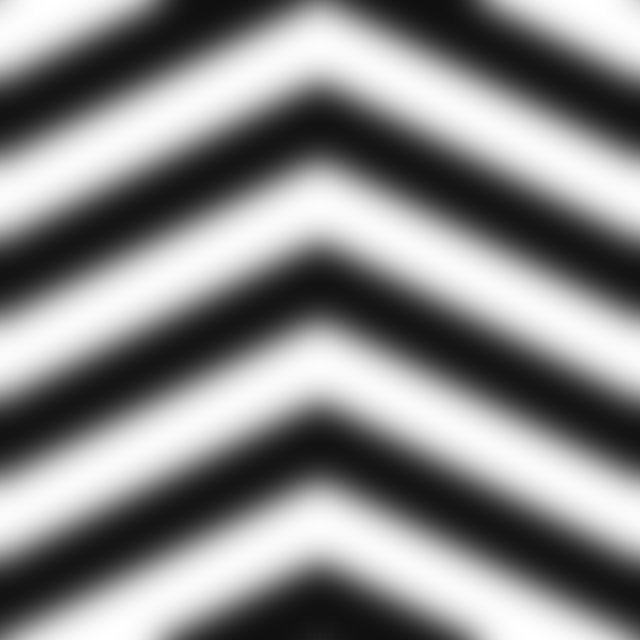
A Shadertoy shader for this pattern:

```glsl
// Soft-focus black and white chevron stripes rising to a central peak.

const float STRIPE_REPEATS = 4.0;   // light and dark pairs down the canvas
const float CHEVRON_REPEATS = 1.0;  // peaks across the canvas
const float CHEVRON_DROP = 0.25;    // fall from peak to valley
const float BLUR_SIGMA = 0.0255;    // softness in canvas units
const float BLUR_REACH = 2.5;       // kernel radius in sigmas
const int BLUR_TAPS = 7;            // samples on each side of the centre
const float EDGE_SOFTNESS = 0.04;   // stripe edge half width, in repeats
const vec3 DARK_COLOR = vec3(0.06);
const vec3 LIGHT_COLOR = vec3(1.0);

// Light coverage of the stripes: 0 is dark, 1 is light.
float chevronStripes(vec2 uv) {
    float fromPeak = 2.0 * abs(fract(uv.x * CHEVRON_REPEATS) - 0.5);
    float depth = 1.0 - uv.y - CHEVRON_DROP * fromPeak;
    float edgeDistance = abs(fract(depth * STRIPE_REPEATS - 0.25) - 0.5) - 0.25;
    return smoothstep(-EDGE_SOFTNESS, EDGE_SOFTNESS, edgeDistance);
}

// Gaussian blur that repeats the border values outside the canvas.
float blurredStripes(vec2 uv) {
    float total = 0.0;
    float weightSum = 0.0;
    for (int j = -BLUR_TAPS; j <= BLUR_TAPS; j++) {
        for (int i = -BLUR_TAPS; i <= BLUR_TAPS; i++) {
            vec2 offset = vec2(i, j) * BLUR_REACH / float(BLUR_TAPS);
            float weight = exp(-0.5 * dot(offset, offset));
            vec2 samplePos = clamp(uv + offset * BLUR_SIGMA, 0.0, 1.0);
            total += weight * chevronStripes(samplePos);
            weightSum += weight;
        }
    }
    return total / weightSum;
}

void mainImage(out vec4 fragColor, in vec2 fragCoord) {
    vec2 uv = fragCoord / iResolution.xy;
    fragColor = vec4(mix(DARK_COLOR, LIGHT_COLOR, blurredStripes(uv)), 1.0);
}
```
